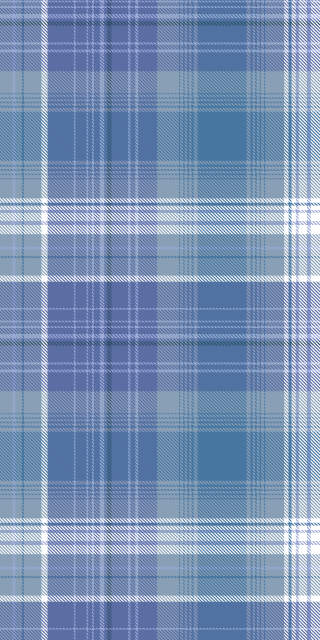
This pattern is drawn by a WebGL 1 fragment shader. Its source:

```glsl
precision highp float;

uniform vec2 u_resolution;

#define SETT 384.0          // threads in one repeat; one repeat spans the width
#define WARP_SHIFT 103.0    // offset of the vertical sett against the horizontal
#define TWILL_RIBS 96.0     // diagonal ribs per repeat
#define TWILL_DEPTH 0.45
#define PURPLE vec3(0.355, 0.430, 0.645)
#define GREY vec3(0.535, 0.625, 0.715)
#define BLUE vec3(0.280, 0.465, 0.630)
#define LAVENDER vec3(0.620, 0.670, 0.850)
#define NAVY vec3(0.200, 0.310, 0.430)
#define WHITE vec3(1.0)

// Share of a pixel of the given width, centred on s, that lies in [from, to]
float band(float s, float from, float to, float pixel) {
  float h = 0.5 * pixel;
  return clamp((min(to, s + h) - max(from, s - h)) / pixel, 0.0, 1.0);
}

void stripe(inout vec3 color, vec3 dye, float s, float from, float to, float pixel) {
  color = mix(color, dye, band(s, from, to, pixel));
}

// Thread colour at position s along the sett
vec3 threadColor(float s, float pixel) {
  vec3 c = PURPLE;

  // Wide grounds
  stripe(c, GREY, s, 85.5, 338.0, pixel);
  float core = abs(s - 163.5);
  stripe(c, BLUE, core, -SETT, 29.5, pixel);

  // Blue lines thickening towards the core on both sides
  for (int i = 0; i < 4; i++) {
    float k = float(i);
    float center = 51.0 - 5.2 * k;
    float halfWidth = 0.65 + 0.22 * k;
    stripe(c, BLUE, core, center - halfWidth, center + halfWidth, pixel);
  }

  // White block and its inner lines
  stripe(c, WHITE, s, 238.0, 281.0, pixel);
  stripe(c, BLUE, s, 243.3, 246.8, pixel);
  stripe(c, LAVENDER, s, 252.0, 255.5, pixel);
  stripe(c, LAVENDER, s, 265.3, 270.0, pixel);

  // Accents on the grey ground
  stripe(c, LAVENDER, s, 296.0, 299.4, pixel);
  stripe(c, BLUE, s, 307.3, 309.8, pixel);
  stripe(c, WHITE, s, 330.7, 338.0, pixel);

  // Accents on the purple ground
  stripe(c, LAVENDER, s, 369.6, 371.6, pixel);
  stripe(c, LAVENDER, s, 0.8, 2.8, pixel);
  stripe(c, LAVENDER, s, 7.4, 9.6, pixel);
  stripe(c, LAVENDER, s, 16.8, 22.0, pixel);
  stripe(c, NAVY, s, 25.6, 30.8, pixel);
  stripe(c, LAVENDER, s, 50.8, 53.5, pixel);
  stripe(c, LAVENDER, s, 59.4, 62.8, pixel);
  return c;
}

// Share of warp on the surface; ribs fade once they are finer than a pixel
float twill(vec2 p, float pixel) {
  float ribs = TWILL_RIBS / SETT;
  float visible = 1.0 - smoothstep(0.35, 0.6, ribs * pixel);
  return 0.5 + TWILL_DEPTH * visible * cos(6.28318 * ribs * (p.x - p.y));
}

void main() {
  // Thread units, measured from the upper left corner
  float pixel = SETT / u_resolution.x;
  vec2 p = vec2(gl_FragCoord.x, u_resolution.y - gl_FragCoord.y) * pixel;

  vec3 warp = threadColor(mod(p.x - WARP_SHIFT, SETT), pixel);
  vec3 weft = threadColor(mod(p.y, SETT), pixel);
  gl_FragColor = vec4(mix(weft, warp, twill(p, pixel)), 1.0);
}
```
